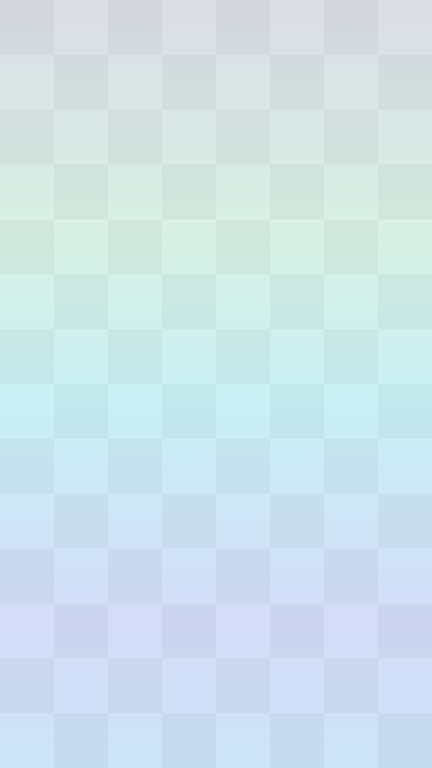
Write a Shadertoy shader that draws this background.

```glsl
// Pastel checkerboard of 8 by 14 tiles over a vertical gradient.
// The gradient blends a short list of colour stops from top to bottom;
// the checker is a product of two smoothed square waves that dims tiles.

const vec2 TILES = vec2(8.0, 14.0);
const float DIM = 0.965;

const vec3 GREY  = vec3(0.858, 0.868, 0.898);
const vec3 MINT  = vec3(0.847, 0.945, 0.896);
const vec3 AQUA  = vec3(0.785, 0.941, 0.965);
const vec3 LILAC = vec3(0.831, 0.862, 0.972);
const vec3 SKY   = vec3(0.800, 0.894, 0.973);

// Linear position of x between two stops, limited to 0..1
float ramp(float start, float end, float x) {
    return clamp((x - start) / (end - start), 0.0, 1.0);
}

// Gradient colour at a depth of 0 (top) to 1 (bottom)
vec3 pastelGradient(float depth) {
    vec3 color = mix(GREY, MINT, ramp(0.0, 0.31, depth));
    color = mix(color, AQUA, ramp(0.31, 0.53, depth));
    color = mix(color, LILAC, ramp(0.53, 0.81, depth));
    return mix(color, SKY, ramp(0.81, 1.0, depth));
}

// Square wave: +1 on even tiles, -1 on odd tiles, edges one pixel wide
vec2 squareWave(vec2 tile, vec2 pixel) {
    vec2 triangle = 2.0 * abs(fract(0.5 * (tile - 0.5)) - 0.5) - 0.5;
    return clamp(2.0 * triangle / pixel, -1.0, 1.0);
}

// Checker coverage: 1 on dim tiles, 0 on bright tiles
float checker(vec2 tile, vec2 pixel) {
    vec2 wave = squareWave(tile, pixel);
    return 0.5 + 0.5 * wave.x * wave.y;
}

void mainImage(out vec4 fragColor, in vec2 fragCoord) {
    vec2 uv = fragCoord / iResolution.xy;
    uv.y = 1.0 - uv.y; // count rows from the top

    float dimTile = checker(uv * TILES, TILES / iResolution.xy);
    vec3 color = pastelGradient(uv.y) * mix(1.0, DIM, dimTile);
    fragColor = vec4(color, 1.0);
}
```
